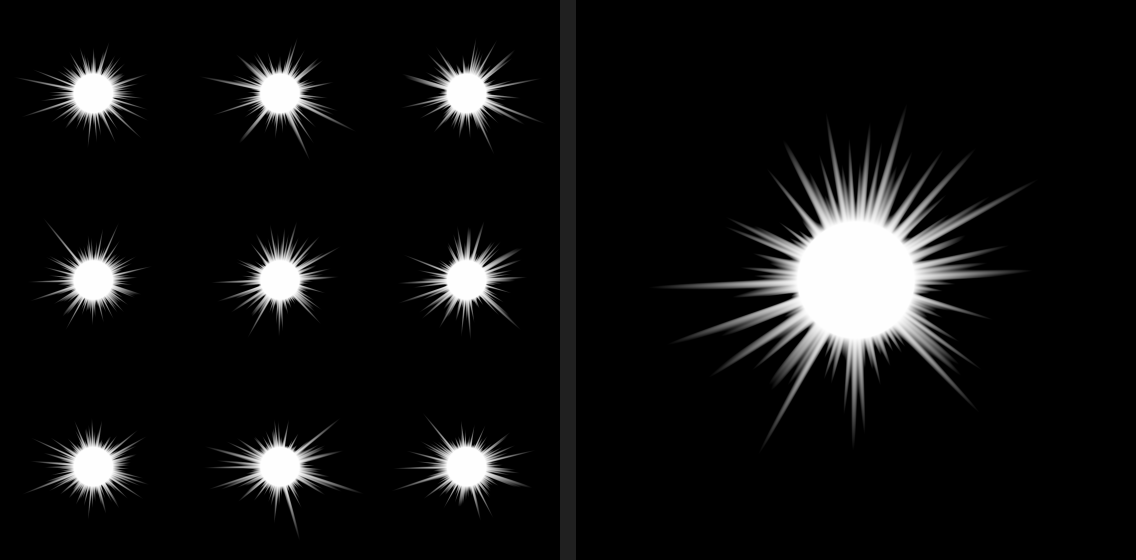
Left, the full canvas; right, a detail of the centre.
Write a WebGL 1 fragment shader that draws this pattern.

```glsl
precision highp float;

uniform vec2 u_resolution;

const float TAU = 6.2831853;
const float REPEATS = 3.0;             // stars across and down
const float CORE_RADIUS = 0.104;       // solid disc, in cell units
const float RAY_LENGTH = 0.072;        // typical reach beyond the disc
const float RAY_CONTRAST = 2.3;        // spread between short and long rays
const float RAY_LIMIT = 0.9;           // softly caps the longest rays
const float WIDE_STRETCH = 0.17;       // longer sideways than upwards
const float BROAD_RAYS = 46.0;         // noise cells around the circle
const float FINE_RAYS = 109.0;
const vec2 CELL_DRIFT = vec2(0.3, 0.9); // change of rays per column and row
const float DRIFT_START = 0.15;
const float EDGE_FADE = 0.46;
const vec3 BACKGROUND = vec3(0.0);
const vec3 GLOW = vec3(0.995);
const int SAMPLES = 3;                 // per axis, for smooth edges

float hash(vec2 p) {
    return fract(sin(dot(p, vec2(127.1, 311.7))) * 43758.545);
}

float cornerSlope(vec2 lattice, vec2 offset, float period) {
    float angle = TAU * hash(vec2(mod(lattice.x, period), lattice.y) + period);
    return dot(vec2(cos(angle), sin(angle)), offset);
}

// Gradient noise that wraps along x after a whole period
float gradientNoise(vec2 p, float period) {
    vec2 i = floor(p);
    vec2 f = p - i;
    vec2 w = f * f * f * (f * (f * 6.0 - 15.0) + 10.0);
    float low = mix(cornerSlope(i, f, period),
                    cornerSlope(i + vec2(1.0, 0.0), f - vec2(1.0, 0.0), period), w.x);
    float high = mix(cornerSlope(i + vec2(0.0, 1.0), f - vec2(0.0, 1.0), period),
                     cornerSlope(i + vec2(1.0, 1.0), f - vec2(1.0, 1.0), period), w.x);
    return mix(low, high, w.y);
}

// Distance the light travels beyond the disc in one direction
float rayReach(float angle, float seed) {
    float turn = angle / TAU + 0.5;
    float n = gradientNoise(vec2(turn * BROAD_RAYS, seed), BROAD_RAYS)
            + gradientNoise(vec2(turn * FINE_RAYS, seed), FINE_RAYS);
    float reach = RAY_LENGTH * exp(RAY_CONTRAST * n);
    reach *= 1.0 + WIDE_STRETCH * cos(2.0 * angle);
    return reach / (1.0 + reach / RAY_LIMIT);
}

float starLight(vec2 uv) {
    vec2 grid = uv * REPEATS;
    vec2 cell = mod(floor(grid), REPEATS);
    vec2 p = fract(grid) - 0.5;
    float radius = length(p);
    if (radius < CORE_RADIUS) return 1.0;

    float seed = DRIFT_START + dot(cell, CELL_DRIFT);
    float reach = rayReach(atan(p.y, p.x), seed);
    float light = clamp(1.0 - (radius - CORE_RADIUS) / reach, 0.0, 1.0);
    float border = max(abs(p.x), abs(p.y));
    return light * (1.0 - smoothstep(EDGE_FADE, 0.5, border));
}

void main() {
    // Average a small grid of samples inside each pixel
    float light = 0.0;
    for (int y = 0; y < SAMPLES; y++) {
        for (int x = 0; x < SAMPLES; x++) {
            vec2 shift = (vec2(float(x), float(y)) + 0.5) / float(SAMPLES) - 0.5;
            light += starLight((gl_FragCoord.xy + shift) / u_resolution);
        }
    }
    light /= float(SAMPLES * SAMPLES);
    gl_FragColor = vec4(mix(BACKGROUND, GLOW, light), 1.0);
}
```
